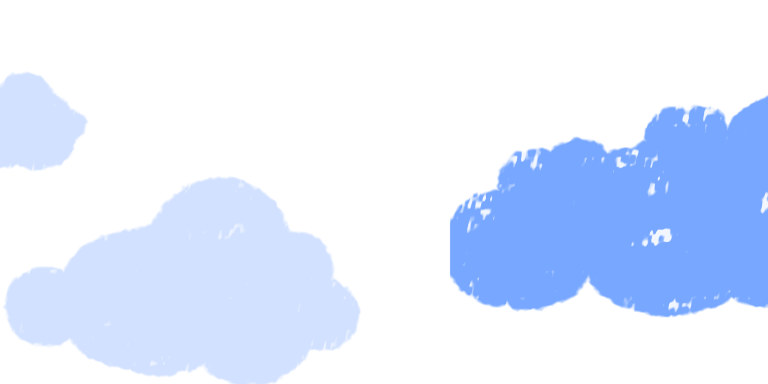
Reproduce this background procedurally as a Shadertoy shader.

```glsl
// Chalky clouds on white paper: two pale ones at left, a deeper blue one at right.
// Each cloud is a union of ellipses with a frayed rim; streaky value noise,
// raised near the rim and inside scuffed patches, lets the paper show through.

const vec3 PAPER = vec3(1.0);
const vec3 PALE  = vec3(0.825, 0.884, 1.0);
const vec3 BLUE  = vec3(0.467, 0.655, 1.0);

const float BLUE_CUT   = 1.172;  // straight left side of the blue cloud
const float FRAY       = 0.014;  // wobble of the rim
const float SOFTNESS   = 0.005;  // half width of the rim
const float RIM_WEAR   = 0.27;   // extra wear at the rim
const float RIM_DEPTH  = 0.020;  // how far that wear reaches inward
const float BARE_WEAR  = 0.50;
const float PATCH_WEAR = 0.26;
const float PALE_WEAR  = 0.55;   // opacity of wear in the pale clouds
const float TILT       = 0.20;   // slope of scuffs and chalk strokes
const vec2  GRAIN_FREQ = vec2(115.0, 58.0);

// Ellipses: centre, radii, in units of canvas height
const int PUFFS = 11;
const vec4 PALE_PUFFS[PUFFS] = vec4[PUFFS](
    vec4(0.063, 0.727, 0.083, 0.083), vec4(0.099, 0.661, 0.104, 0.104),
    vec4(0.182, 0.674, 0.044, 0.044), vec4(0.013, 0.674, 0.109, 0.109),
    vec4(0.117, 0.201, 0.104, 0.104), vec4(0.326, 0.219, 0.177, 0.177),
    vec4(0.573, 0.349, 0.188, 0.188), vec4(0.768, 0.297, 0.099, 0.099),
    vec4(0.841, 0.180, 0.094, 0.094), vec4(0.417, 0.219, 0.247, 0.195),
    vec4(0.651, 0.172, 0.177, 0.177));
const vec4 BLUE_PUFFS[PUFFS] = vec4[PUFFS](
    vec4(1.302, 0.354, 0.151, 0.151), vec4(1.375, 0.354, 0.182, 0.159),
    vec4(1.393, 0.518, 0.096, 0.096), vec4(1.510, 0.536, 0.102, 0.102),
    vec4(1.628, 0.453, 0.156, 0.161), vec4(1.760, 0.641, 0.081, 0.081),
    vec4(1.828, 0.654, 0.070, 0.070), vec4(2.018, 0.609, 0.138, 0.138),
    vec4(1.740, 0.349, 0.234, 0.172), vec4(2.018, 0.354, 0.195, 0.156),
    vec4(1.797, 0.492, 0.221, 0.169));

// Nearly bare spots, then lightly worn patches
const int SPOTS = 2;
const vec4 BARE_SPOTS[SPOTS] = vec4[SPOTS](
    vec4(1.719, 0.383, 0.078, 0.030), vec4(1.998, 0.466, 0.036, 0.038));
const int PATCHES = 9;
const vec4 WORN_PATCHES[PATCHES] = vec4[PATCHES](
    vec4(1.790, 0.695, 0.110, 0.040), vec4(1.245, 0.435, 0.065, 0.065),
    vec4(1.706, 0.530, 0.060, 0.065), vec4(1.640, 0.585, 0.065, 0.030),
    vec4(1.365, 0.570, 0.060, 0.045), vec4(1.235, 0.245, 0.060, 0.035),
    vec4(1.800, 0.215, 0.100, 0.022), vec4(0.430, 0.065, 0.085, 0.020),
    vec4(0.570, 0.395, 0.110, 0.025));

float hash(vec2 p) {
    vec3 q = fract(p.xyx * 0.1031);
    q += dot(q, q.yzx + 33.33);
    return fract((q.x + q.y) * q.z);
}

float noise(vec2 p) {
    vec2 i = floor(p), f = fract(p);
    f = f * f * (3.0 - 2.0 * f);
    return mix(mix(hash(i), hash(i + vec2(1, 0)), f.x),
               mix(hash(i + vec2(0, 1)), hash(i + vec2(1, 1)), f.x), f.y);
}

// Approximate signed distance to a union of ellipses
float cloud(vec2 p, vec4 puffs[PUFFS]) {
    float d = 1e3;
    for (int i = 0; i < PUFFS; i++) {
        vec2 r = puffs[i].zw;
        d = min(d, (length((p - puffs[i].xy) / r) - 1.0) * min(r.x, r.y));
    }
    return d;
}

// Soft tilted ellipse: 1 at the centre, 0 outside
float scuff(vec2 p, vec4 e) {
    vec2 q = p - e.xy;
    q.y -= TILT * q.x;
    return 1.0 - smoothstep(0.4, 1.1, length(q / e.zw));
}

float wearAt(vec2 p) {
    float wear = 0.12 * (noise(p * 14.0) - 0.5);
    for (int i = 0; i < PATCHES; i++)
        wear = max(wear, PATCH_WEAR * scuff(p, WORN_PATCHES[i]));
    for (int i = 0; i < SPOTS; i++)
        wear = max(wear, BARE_WEAR * scuff(p, BARE_SPOTS[i]));
    return wear;
}

float rim(float d) { return 1.0 - smoothstep(-SOFTNESS, SOFTNESS, d); }

// Share of paper seen through the chalk
float gaps(float grain, float wear, float d) {
    wear += RIM_WEAR * exp(min(d, 0.0) / RIM_DEPTH);
    return smoothstep(0.0, 0.24, grain + wear - 0.87);
}

void mainImage(out vec4 fragColor, in vec2 fragCoord) {
    vec2 p = fragCoord / iResolution.y;

    // Chalk strokes lean slightly to the right
    vec2 g = (p - vec2(TILT * p.y, 0.0)) * GRAIN_FREQ;
    float grain = 0.65 * noise(g) + 0.35 * noise(g * 0.47 + 17.0);
    float fray = FRAY * (0.6 * noise(p * 38.0) + 0.4 * noise(p * 95.0) - 0.5);
    float wear = wearAt(p);

    float dPale = cloud(p, PALE_PUFFS) + fray;
    float dBlue = cloud(p, BLUE_PUFFS) + fray;
    float cut = smoothstep(-0.002, 0.002, p.x - BLUE_CUT);

    float pale = rim(dPale) * (1.0 - PALE_WEAR * gaps(grain, wear, dPale));
    float blue = rim(dBlue) * cut * (1.0 - 0.9 * gaps(grain, wear, dBlue));

    vec3 color = mix(PAPER, PALE, pale);
    color = mix(color, BLUE, blue);
    fragColor = vec4(color, 1.0);
}
```
